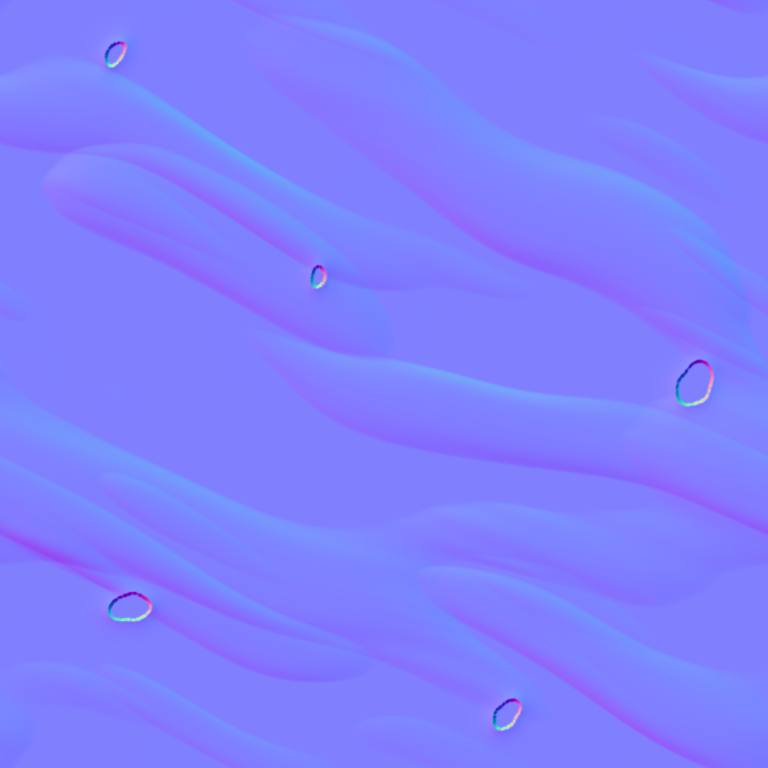
This texture map is drawn by a WebGL 1 fragment shader. Its source:

```glsl
precision highp float;
// Tiling normal map of wind-swept sand ripples with a few small oval pebble dents.
uniform vec2 u_resolution;

float hash(vec2 c) {
  return fract(sin(dot(c, vec2(127.1, 311.7))) * 43758.5);
}

// Gradient at a lattice point; wraps under the shifts (columns, shear) and (0, rows).
// It is weaker along the rows, which makes long tapering streaks.
vec2 latticeGradient(vec2 cell, vec3 grid) {
  float turns = floor(cell.x / grid.x + 0.001);
  cell -= turns * grid.xz;
  cell.y = mod(cell.y + 0.01, grid.y);
  float angle = 6.2832 * hash(floor(cell + 0.005) + grid.y * 3.7);
  return vec2(0.65 * cos(angle), sin(angle));
}

// Gradient noise on a sheared lattice; grid = whole columns, rows, shear per tile.
float noise(vec2 p, vec3 grid) {
  vec2 q = vec2(p.x * grid.x, p.y * grid.y + p.x * grid.z);
  vec2 cell = floor(q), f = q - cell;
  vec2 u = f * f * f * (f * (f * 6.0 - 15.0) + 10.0);
  vec2 e = vec2(1.0, 0.0);
  float a = dot(latticeGradient(cell, grid), f);
  float b = dot(latticeGradient(cell + e.xy, grid), f - e.xy);
  float c = dot(latticeGradient(cell + e.yx, grid), f - e.yx);
  float d = dot(latticeGradient(cell + e.xx, grid), f - e.xx);
  return mix(mix(a, b, u.x), mix(c, d, u.x), u.y);
}

// Flat below zero, steepest just past the border, levelling off on the crest.
float ridge(float level) {
  float rise = max(level, 0.0);
  rise = rise * rise / (rise + 0.03);
  return 1.0 - exp(-rise / 0.12);
}

float sandHeight(vec2 p) {
  p.y += 0.1 * noise(p, vec3(3.0, 2.0, 1.0));
  float streaks = 0.05 * noise(p, vec3(5.0, 23.0, 10.0));
  float fade = smoothstep(-0.4, 0.4, noise(p, vec3(2.0, 3.0, 1.0)));
  float broad = ridge(noise(p, vec3(2.0, 5.0, 2.0)) - 0.08 + streaks);
  float narrow = ridge(noise(p, vec3(2.0, 7.0, 3.0)) - 0.11 + streaks);
  float thin = ridge(noise(p, vec3(3.0, 11.0, 5.0)) - 0.18 + streaks);
  return 0.0074 * broad * mix(0.6, 1.0, fade) + 0.0056 * narrow * mix(1.0, 0.4, fade)
    + 0.0026 * thin * fade;
}

// Adds one dent: level floor, thin inward rim and a soft mound around it.
vec2 addPebble(vec2 tilt, vec2 p, float id) {
  vec2 center = fract(vec2(0.15, 0.93) + id * vec2(0.7549, 0.5698));
  vec2 d = fract(p - center + 0.5) - 0.5;
  float turn = 6.2832 * hash(vec2(id, 4.0));
  mat2 spin = mat2(cos(turn), sin(turn), -sin(turn), cos(turn));
  vec2 q = spin * d + 0.00001;
  float size = mix(0.011, 0.033, fract(id * 0.618 + 0.25));
  vec2 radii = size * vec2(1.0, mix(0.58, 0.75, hash(vec2(id, 9.0))));
  float angle = atan(q.y, q.x);
  float reach = length(q / radii);
  vec2 slope = q / (radii * radii) / reach;
  float wobble = 0.05 * sin(3.0 * angle + id) + 0.025 * sin(5.0 * angle - id);
  float dist = (reach - 1.0 - wobble) / length(slope);
  vec2 outward = normalize(slope) * spin;

  tilt *= smoothstep(-0.003, 0.003, dist);
  float mound = smoothstep(0.0, 0.003, dist) * exp(-max(dist, 0.0) / 0.009);
  float t = dist / 0.0021;
  float rough = 1.2 + 0.3 * sin(angle * 17.0 + id * 2.0) + 0.25 * sin(angle * 5.0);
  float rim = rough * exp(-t * t);
  return tilt + outward * (0.3 * mound - rim);
}

void main() {
  vec2 p = gl_FragCoord.xy / u_resolution;
  vec2 sand = p + vec2(0.74, 0.0);
  vec2 e = vec2(0.0015, 0.0);

  // Sand slope
  vec2 tilt = vec2(sandHeight(sand - e.xy) - sandHeight(sand + e.xy),
                   sandHeight(sand - e.yx) - sandHeight(sand + e.yx)) / (2.0 * e.x);

  // Scattered dents
  for (int i = 0; i < 5; i++) {
    tilt = addPebble(tilt, p, float(i));
  }

  // Encode the unit normal, with red growing towards the left
  tilt *= min(1.0, 0.95 / max(length(tilt), 0.001));
  vec3 normal = vec3(-tilt.x, tilt.y, sqrt(1.0 - dot(tilt, tilt)));
  gl_FragColor = vec4(0.5 + 0.5 * normal, 1.0);
}
```
